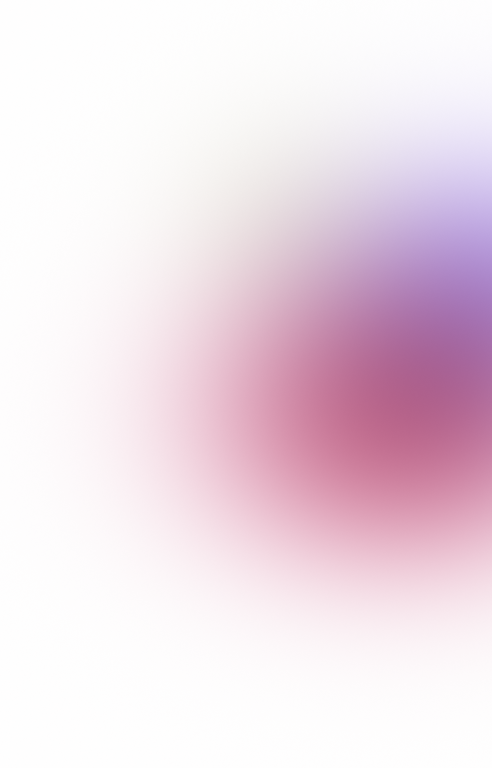
Reproduce this background procedurally as a WebGL 2 fragment shader.

```glsl
#version 300 es
precision highp float;

uniform vec2 u_resolution;
out vec4 outColor;

// Elliptical Gaussian falloff, 1 at its centre
float glow(vec2 p, vec2 centre, vec2 radius) {
    vec2 d = (p - centre) / radius;
    return exp(-dot(d, d));
}

float hash(vec2 p) {
    return fract(sin(dot(p, vec2(12.99, 78.23))) * 43758.5);
}

void main() {
    // Height spans 0 to 1, width follows the aspect
    vec2 p = gl_FragCoord.xy / u_resolution.y;

    // Each glow absorbs light per channel, so overlaps mix like ink
    vec3 absorption = vec3(0.225, 0.80, 0.585) * glow(p, vec2(0.521, 0.460), vec2(0.230, 0.176));
    absorption += vec3(0.33, 0.41, 0.06) * glow(p, vec2(0.640, 0.615), vec2(0.210, 0.173));
    absorption += vec3(0.05, 0.05, 0.09) * glow(p, vec2(0.385, 0.700), vec2(0.155, 0.150));

    vec3 paper = vec3(0.997, 0.996, 0.996);
    vec3 color = paper * exp(-absorption);

    // Faint dither against banding
    color += (hash(gl_FragCoord.xy) - 0.5) / 255.0;
    outColor = vec4(color, 1.0);
}
```
